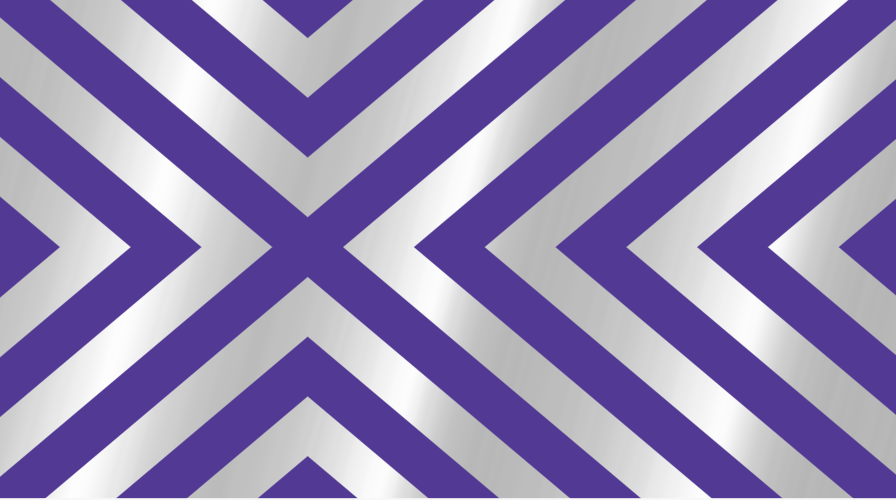
This pattern is drawn by a Shadertoy shader. Its source:

```glsl
// Purple and brushed-silver chevrons radiating from an off-centre cross.
// A folded diamond coordinate gives the bands; slanted, lopsided light
// streaks and fine brush noise shade the metal continuously beneath them.

const vec3 PURPLE = vec3(0.320, 0.228, 0.582);
const vec3 PAPER = vec3(0.97);
const vec2 CROSS_CENTER = vec2(0.6154, 0.5058); // in canvas heights
const vec2 BAND_PERIOD = vec2(0.2832, 0.2389);  // along each axis
const float STREAK_SLANT = 0.28;

float hash(float n) {
    return fract(sin(n * 91.345) * 4375.85);
}

float valueNoise(float x) {
    float cell = floor(x);
    return mix(hash(cell), hash(cell + 1.0), smoothstep(0.0, 1.0, x - cell));
}

// Signed distance to the band edges: positive in silver, negative in purple.
float chevronDistance(vec2 p, vec2 period) {
    vec2 folded = abs(p) / period;
    float phase = folded.x - folded.y;
    float wave = abs(fract(phase + 0.5) - 0.5) - 0.25;
    return wave / length(1.0 / period);
}

// Highlight with a separate falloff on each side.
float streak(float s, float center, float leftWidth, float rightWidth) {
    float d = s - center;
    float width = d < 0.0 ? leftWidth : rightWidth;
    return exp(-pow(abs(d) / width, 1.5));
}

// Silver shade across the slanted coordinate.
vec3 brushedSilver(float s) {
    float light = streak(s, 0.294, 0.175, 0.140);
    light = max(light, streak(s, 0.895, 0.175, 0.075));
    light = max(light, streak(s, 1.543, 0.198, 0.082));
    float grain = valueNoise(s * 90.0) - 0.5;
    return vec3(0.715 + 0.275 * light + 0.014 * grain);
}

void mainImage(out vec4 fragColor, in vec2 fragCoord) {
    vec2 uv = fragCoord / iResolution.y;
    vec2 p = uv - CROSS_CENTER;
    float pixel = 1.0 / iResolution.y;

    // Metal under the purple bands
    float slanted = uv.x - STREAK_SLANT * p.y;
    float edge = chevronDistance(p, BAND_PERIOD);
    float silverMask = smoothstep(-0.8 * pixel, 0.8 * pixel, edge);
    vec3 color = mix(PURPLE, brushedSilver(slanted), silverMask);

    // Thin pale strip along the bottom
    float strip = 1.0 - smoothstep(0.0025, 0.0025 + pixel, uv.y);
    color = mix(color, PAPER, strip);

    fragColor = vec4(color, 1.0);
}
```
